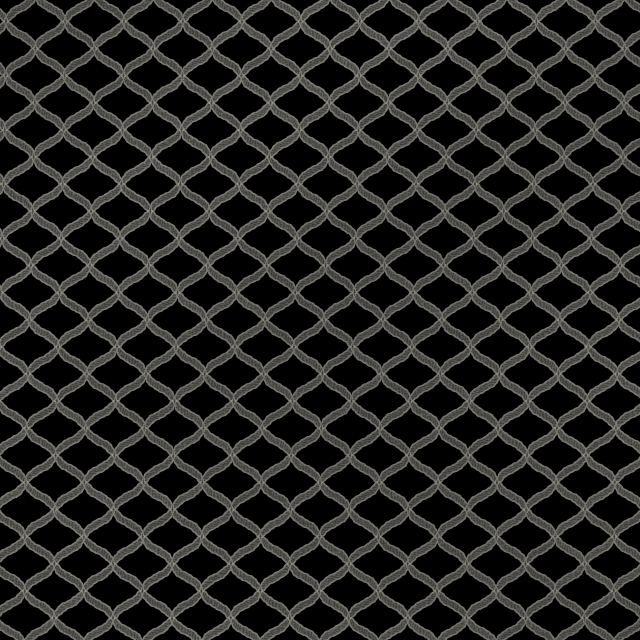
Give the GLSL for this pattern, as a WebGL 2 fragment shader.

```glsl
#version 300 es
precision highp float;
// Wavy grey ribbons crossing in a diamond trellis on black cloth.

uniform vec2 u_resolution;
out vec4 fragColor;

const float PI = 3.14159265;
const vec2 REPEATS = vec2(10.86, 11.80);      // diamonds across and down
const vec2 FIRST_CROSSING = vec2(0.001, 0.6276);
const float SPACING = 0.0624;                 // distance between parallel ribbons
const float SWAY = 0.044;                     // S-bend of a ribbon, in spacings
const float KNOT_HALF = 0.0041;               // half width at a crossing
const float BELLY_HALF = 0.0072;              // half width between crossings
const vec3 WARM_GREY = vec3(1.0, 0.99, 0.925);

vec2 hash2(vec2 p) {
    vec3 q = fract(p.xyx * vec3(0.1031, 0.1030, 0.0973));
    q += dot(q, q.yzx + 33.33);
    return fract((q.xx + q.yz) * q.zy);
}

// Distance to the nearest scattered point
float cellular(vec2 p) {
    vec2 cell = floor(p);
    float nearest = 2.0;
    for (int y = -1; y <= 1; y++) {
        for (int x = -1; x <= 1; x++) {
            vec2 corner = cell + vec2(x, y);
            nearest = min(nearest, length(corner + hash2(corner) - p));
        }
    }
    return nearest;
}

// Slow shear of the woven cloth
vec2 clothWarp(vec2 p) {
    float drift = 0.0086 * sin(3.3 * (p.y - 0.54));
    return vec2(p.x - drift, p.y);
}

// One family of ribbons: returns brightness and coverage
vec2 ribbon(float across, float along, float slant, float grain, float seed, float pixel) {
    float bend = across + SWAY * sin(2.0 * PI * along);
    float line = round(bend);
    float wobble = 0.007 * sin(along * 19.0 + line * 2.7 + seed)
                 + 0.005 * sin(along * 43.0 + line * 5.1);
    float offset = (bend - line + wobble) * SPACING;

    float belly = pow(abs(sin(PI * along)), 0.65);
    float halfWidth = mix(KNOT_HALF, BELLY_HALF, belly);
    float inside = halfWidth - abs(offset);
    float coverage = smoothstep(-0.7 * pixel, 0.7 * pixel, inside);

    // Slanted stitches, with a different tone on each segment
    float stitch = sin(2.0 * PI * (along * 13.0 + slant * offset * 150.0)
                 + 1.4 * sin(along * 17.0 + seed));
    float tone = hash2(vec2(line, floor(along)) + seed).x - 0.5;
    float body = 0.30 + 0.035 * stitch + 0.03 * tone + 0.13 * (grain - 0.45);

    // Pale cord along both borders
    float cord = 1.0 - smoothstep(0.0005, 0.0012 + pixel, abs(inside - 0.0011));
    float pale = 0.47 + 0.08 * (grain - 0.45);
    return vec2(mix(body, pale, cord), coverage);
}

void main() {
    float pixel = 1.0 / u_resolution.y;
    vec2 p = gl_FragCoord.xy / u_resolution.y;
    vec2 grid = (clothWarp(p) - FIRST_CROSSING) * REPEATS;
    vec2 diagonal = vec2(grid.x + grid.y, grid.x - grid.y);
    float grain = cellular(p * 270.0);

    // Two ribbon families, falling and rising
    vec2 falling = ribbon(diagonal.x, diagonal.y, 1.0, grain, 3.0, pixel);
    vec2 rising = ribbon(diagonal.y, diagonal.x, -1.0, grain, 11.0, pixel);
    float shade = max(falling.x * falling.y, rising.x * rising.y);

    // Small paired knot at each crossing
    vec2 fromKnot = diagonal - round(diagonal);
    vec2 knot = vec2(fromKnot.x + fromKnot.y, fromKnot.x - fromKnot.y) * 0.5 / REPEATS;
    float bead = length(vec2(abs(knot.x) - 0.0028, knot.y));
    float gap = 1.0 - smoothstep(0.0006, 0.0022, length(knot));
    shade += 0.10 * (1.0 - smoothstep(0.0008, 0.0028, bead));
    shade *= 1.0 - 0.25 * gap;

    // Faint uneven fading over the cloth
    shade *= 1.0 + 0.04 * sin(p.x * 5.0 + 2.0 * sin(p.y * 4.0));
    fragColor = vec4(shade * WARM_GREY, 1.0);
}
```
